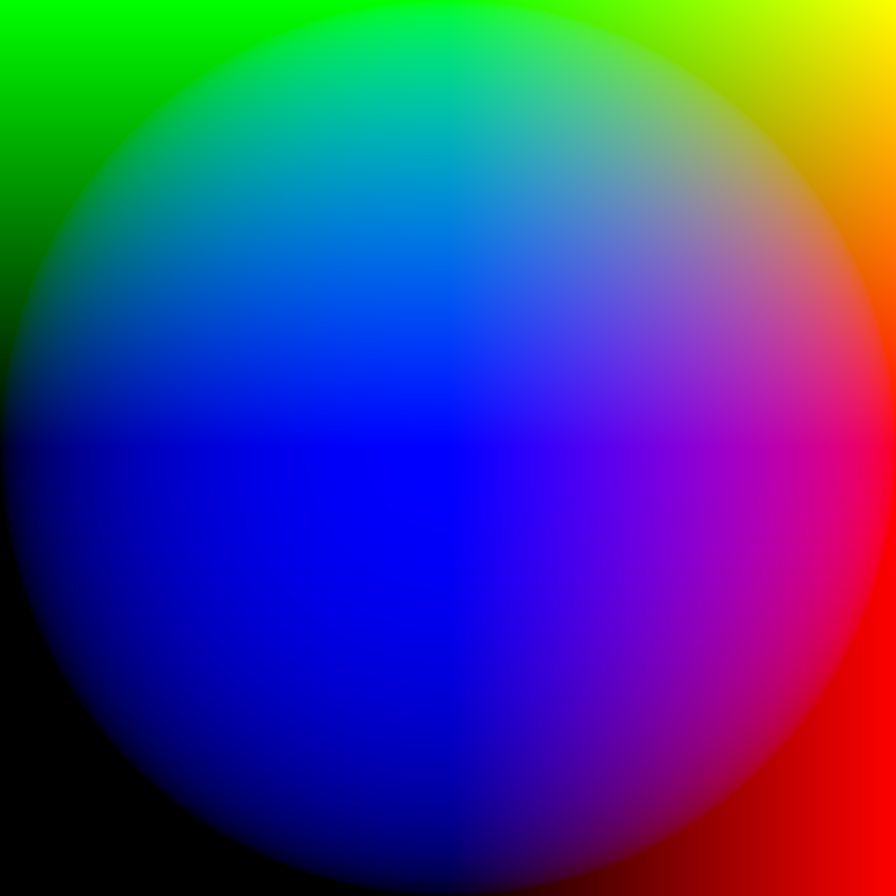
Reproduce this texture map procedurally as a three.js fragment shader.

```glsl
varying vec2 vUv;

const vec2 SPHERE_CENTER = vec2(0.5);
const float SPHERE_RADIUS = 0.5;
const vec3 RIGHT_COLOR = vec3(1.0, 0.0, 0.0);
const vec3 UP_COLOR = vec3(0.0, 1.0, 0.0);
const vec3 FACING_COLOR = vec3(0.0, 0.0, 1.0);

// Height of a unit hemisphere above the plane, zero outside its rim
float hemisphereHeight(vec2 p) {
  return sqrt(max(1.0 - dot(p, p), 0.0));
}

void main() {
  vec2 p = (vUv - SPHERE_CENTER) / SPHERE_RADIUS;

  // Surface normal, with negative components clipped to black
  vec3 normal = clamp(vec3(p, hemisphereHeight(p)), 0.0, 1.0);

  // One colour per axis, added together
  vec3 color = RIGHT_COLOR * normal.x
             + UP_COLOR * normal.y
             + FACING_COLOR * normal.z;

  gl_FragColor = vec4(color, 1.0);
}
```
